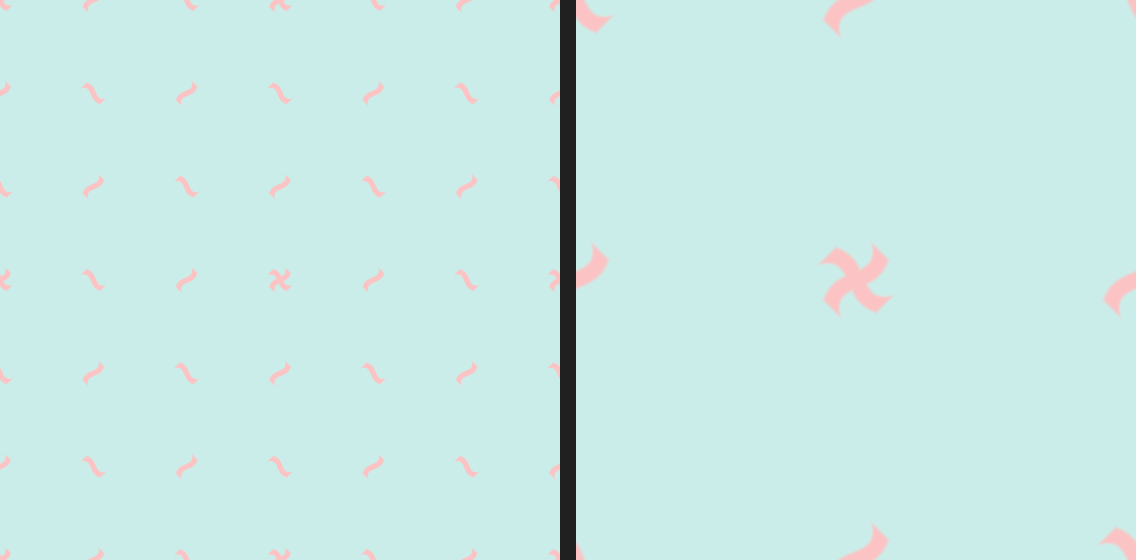
Left: the whole. Right: its middle third, enlarged.
A WebGL 2 fragment shader for this pattern:

```glsl
#version 300 es
precision highp float;
// Sparse pink squiggles on pale aqua: alternating diagonals, crossed at every third node.

uniform vec2 u_resolution;
out vec4 fragColor;

const float REPEATS = 6.0;                    // grid nodes across and down
const vec3 AQUA = vec3(0.797, 0.930, 0.912);
const vec3 PINK = vec3(0.988, 0.765, 0.768);

// Lengths in grid cells
const float HALF_LENGTH = 0.133;
const float HALF_WIDTH = 0.0285;
const float CURVE_ZERO = 0.121;               // where the S crosses its axis again
const float CURVE_SLOPE = 0.40;
const float EDGE_SOFTNESS = 0.009;

// Turn a point by a quarter circle
vec2 quarterTurn(vec2 p) {
    return vec2(p.y, -p.x);
}

// Approximate distance to a cubic S stroke lying along the falling diagonal
float squiggleDistance(vec2 p) {
    float along = (p.x - p.y) * inversesqrt(2.0);
    float across = (p.x + p.y) * inversesqrt(2.0);
    float t = along / CURVE_ZERO;
    float centre = CURVE_SLOPE * along * (t * t - 1.0);
    float slope = CURVE_SLOPE * (3.0 * t * t - 1.0);
    float stroke = abs(across - centre) * inversesqrt(1.0 + slope * slope) - HALF_WIDTH;
    return max(stroke, abs(along) - HALF_LENGTH);
}

// Choose the direction by checkerboard; cross both at every third node
float nodeDistance(vec2 p, ivec2 node) {
    float falling = squiggleDistance(p);
    float rising = squiggleDistance(quarterTurn(p));
    bool crossed = node.x % 3 == 0 && node.y % 3 == 0;
    bool even = (node.x + node.y) % 2 == 0;
    return crossed ? min(falling, rising) : (even ? falling : rising);
}

void main() {
    vec2 grid = gl_FragCoord.xy / u_resolution * REPEATS;
    vec2 node = floor(grid + 0.5);
    float pixel = REPEATS / min(u_resolution.x, u_resolution.y);
    float softness = max(EDGE_SOFTNESS, 0.75 * pixel);

    float d = nodeDistance(grid - node, ivec2(node));
    float ink = 1.0 - smoothstep(-softness, softness, d);
    fragColor = vec4(mix(AQUA, PINK, ink), 1.0);
}
```
